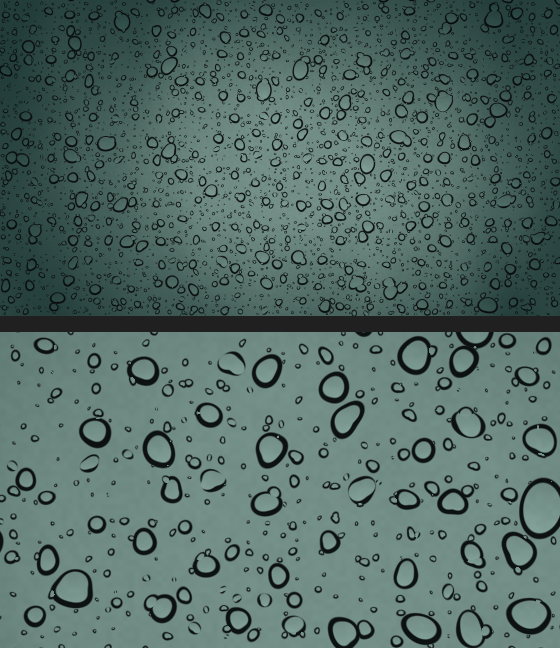
Top: the whole. Bottom: its middle third, enlarged.
Write a WebGL 2 fragment shader that draws this texture.

```glsl
#version 300 es
precision highp float;

uniform vec2 u_resolution;
out vec4 fragColor;

// Drop layers: cell size, smallest radius, largest radius, share of filled cells
const vec4 LARGE  = vec4(0.150, 0.0210, 0.0300, 0.50);
const vec4 MEDIUM = vec4(0.066, 0.0115, 0.0205, 0.77);
const vec4 SMALL  = vec4(0.037, 0.0045, 0.0105, 0.66);
const vec4 TINY   = vec4(0.020, 0.0016, 0.0043, 0.62);

const float JITTER = 0.62;
const float STRETCH = 0.20;
const float WOBBLE = 0.11;
const float RIM_MAX = 0.0054;
const float RIM_RATIO = 0.29;
const float RIM_OPACITY = 0.95;
const float EDGE_SOFTNESS = 0.0004;
const float GRAIN = 0.022;

const vec3 GLASS_BRIGHT = vec3(0.450, 0.560, 0.527);
const vec3 GLASS_DARK   = vec3(0.135, 0.240, 0.225);
const vec3 RIM_COLOR    = vec3(0.025, 0.038, 0.038);
const vec2 GLOW_CENTER  = vec2(0.54, 0.46);
const vec2 GLOW_SCALE   = vec2(1.0, 0.72);

const float TAU = 6.2832;

struct Drop {
    float dist;   // signed distance to the outline
    float rim;    // outline width
    float shade;  // light across the inside, -1 to 1
};

float hash(vec2 p) {
    return fract(sin(dot(p, vec2(127.1, 311.7))) * 43758.5453);
}

float noise(vec2 p) {
    vec2 i = floor(p), f = fract(p);
    f = f * f * (3.0 - 2.0 * f);
    float low = mix(hash(i), hash(i + vec2(1, 0)), f.x);
    float high = mix(hash(i + vec2(0, 1)), hash(i + vec2(1, 1)), f.x);
    return mix(low, high, f.y);
}

mat2 rotation(float a) {
    float c = cos(a), s = sin(a);
    return mat2(c, s, -s, c);
}

// Irregular rounded outline with a rim of uneven width
Drop makeDrop(vec2 offset, float radius, vec2 seed) {
    float phase = TAU * hash(seed + 5.3);
    float stretch = 1.0 + STRETCH * hash(seed + 9.1);
    vec2 q = rotation(phase) * offset * vec2(stretch, 1.0 / stretch);
    float a = atan(q.y, q.x + 1e-6);
    float wobble = sin(2.0 * a + phase * 3.0) + 0.7 * sin(3.0 * a + phase * 7.0);
    float outline = radius * (1.0 + WOBBLE * wobble * hash(seed + 13.7));

    float below = -offset.y / max(length(offset), 1e-5);
    float gap = smoothstep(0.72, 1.0, hash(seed + 21.9));
    float uneven = 0.92 + 0.22 * below + 0.16 * sin(a + phase);
    uneven *= 1.0 - gap * (0.5 + 0.5 * sin(2.0 * a + phase * 5.0));
    float rim = min(RIM_MAX, RIM_RATIO * radius + 0.0007) * uneven;
    return Drop(length(q) - outline, rim, clamp(-offset.y / radius, -1.0, 1.0));
}

// Keeps the drop whose outline is nearest, so touching drops merge
void addLayer(vec2 p, vec4 layer, float salt, inout Drop nearest) {
    vec2 home = floor(p / layer.x);
    for (int y = -1; y <= 1; y++) {
        for (int x = -1; x <= 1; x++) {
            vec2 cell = home + vec2(x, y);
            vec2 seed = cell + salt;
            if (hash(seed) > layer.w) continue;
            vec2 jitter = vec2(hash(seed + 31.4), hash(seed + 47.2)) - 0.5;
            vec2 center = (cell + 0.5 + JITTER * jitter) * layer.x;
            float size = hash(seed + 63.8);
            Drop drop = makeDrop(p - center, mix(layer.y, layer.z, size * size), seed);
            if (drop.dist < nearest.dist) nearest = drop;
        }
    }
}

// Glow fading to the sides, with faint upright smears
vec3 glass(vec2 uv, vec2 p) {
    float fade = smoothstep(0.06, 0.60, length((uv - GLOW_CENTER) * GLOW_SCALE));
    float smear = noise(p * vec2(5.0, 2.5) + 3.0) + 0.5 * noise(p * vec2(11.0, 6.0)) - 0.75;
    return mix(GLASS_BRIGHT, GLASS_DARK, clamp(fade + 0.16 * smear, 0.0, 1.0));
}

void main() {
    vec2 uv = gl_FragCoord.xy / u_resolution;
    vec2 p = gl_FragCoord.xy / u_resolution.y;
    float soft = 0.65 / u_resolution.y + EDGE_SOFTNESS;

    Drop drop = Drop(1.0, 0.0, 0.0);
    addLayer(p, LARGE, 11.0, drop);
    addLayer(p, MEDIUM, 137.0, drop);
    addLayer(p, SMALL, 271.0, drop);
    addLayer(p, TINY, 419.0, drop);

    vec3 color = glass(uv, p);
    color *= 1.0 + GRAIN * 2.0 * (noise(p * 170.0) - 0.5);

    // Clear inside, slightly lighter towards the bottom
    float inside = smoothstep(soft, -soft, drop.dist);
    color = mix(color, color * (1.04 + 0.09 * drop.shade) + 0.008, inside);

    // Dark refracting rim
    float band = abs(drop.dist + 0.5 * drop.rim) - 0.5 * drop.rim;
    float rim = smoothstep(soft, -soft, band) * smoothstep(0.0, 0.0012, drop.rim);
    color = mix(color, RIM_COLOR, rim * RIM_OPACITY);

    fragColor = vec4(color, 1.0);
}
```
